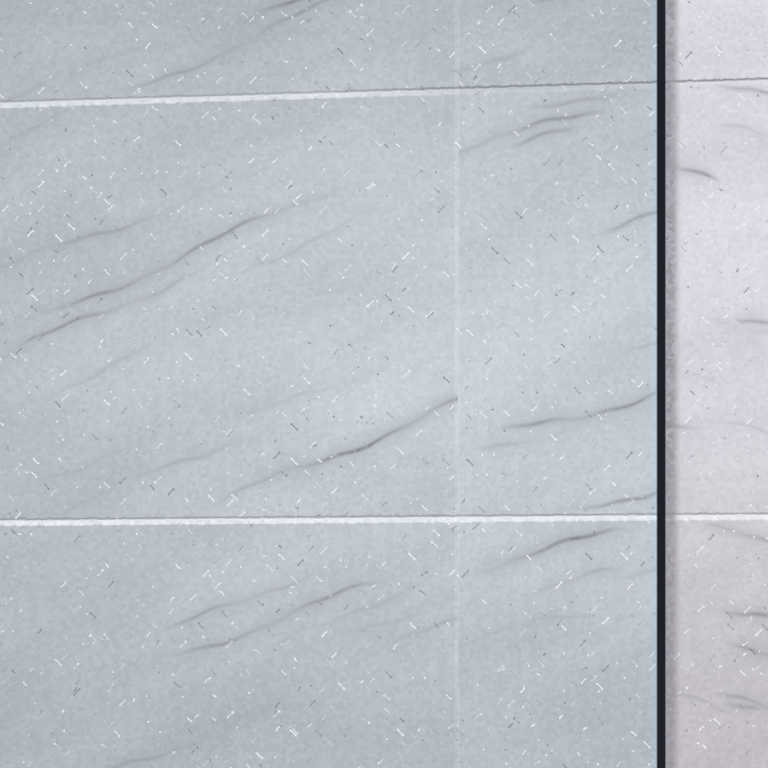
A three.js fragment shader for this texture:

```glsl
// Pale veined stone wall tiles with glints, light level joints and one dark upright groove.
#define ROW_BASE 0.319      // height of the lower joint at the left edge
#define ROW_PITCH 0.544     // spacing of the level joints
#define SEAM_X 0.597        // faint upright seam
#define GROOVE_X 0.861      // dark upright groove
#define GROOVE_HALF 0.0055
#define JOINT_HALF 0.0038
#define VEINS 10
#define VEIN_SLOPE 0.40
#define VEIN_DARK 0.62
#define GLINT_CELLS 78.0
#define GRAIN_CELLS 190.0
#define EDGE 0.0016         // softness of edges

varying vec2 vUv;

const vec3 STONE_SHADE = vec3(0.675, 0.705, 0.720);
const vec3 STONE_LIGHT = vec3(0.785, 0.808, 0.838);
const vec3 PANEL_SHADE = vec3(0.765, 0.750, 0.775);
const vec3 PANEL_LIGHT = vec3(0.860, 0.850, 0.885);
const vec3 VEIN_COLOR = vec3(0.45, 0.46, 0.48);
const vec3 GLINT_COLOR = vec3(0.95, 0.96, 0.98);
const vec3 GROOVE_COLOR = vec3(0.13, 0.13, 0.17);
const vec3 LIP_COLOR = vec3(0.60, 0.585, 0.61);

float hash(vec2 p) {
  return fract(sin(dot(p, vec2(127.1, 311.7))) * 43758.55);
}

// Cellular noise: distance to the nearest point and that point's random id.
vec2 cellular(vec2 p) {
  vec2 cell = floor(p);
  vec2 nearest = vec2(9.0, 0.0);
  for (int j = -1; j <= 1; j++) {
    for (int i = -1; i <= 1; i++) {
      vec2 c = cell + vec2(float(i), float(j));
      vec2 point = c + vec2(hash(c), hash(c + 37.3));
      float d = length(p - point);
      if (d < nearest.x) nearest = vec2(d, hash(c + 71.9));
    }
  }
  return nearest;
}

// Layered sines stretched along the veins, about -1 to 1.
float clouds(vec2 p) {
  float sum = 0.0;
  float gain = 0.5;
  for (int i = 0; i < 5; i++) {
    p += 0.35 * sin(p.yx * 1.3 + float(i) * 2.1);
    sum += gain * sin(p.x + 1.7) * sin(p.y + 0.6);
    p = mat2(1.6, 0.9, -0.9, 1.6) * p;
    gain *= 0.6;
  }
  return sum;
}

float band(float d, float halfWidth) {
  return 1.0 - smoothstep(halfWidth - EDGE, halfWidth + EDGE, abs(d));
}

// Tapered, wavy, broken streaks placed at random inside one tile.
float veins(vec2 p, vec2 tile, float left, float width, float slope) {
  float dark = 0.0;
  for (int i = 0; i < VEINS; i++) {
    vec2 seed = tile * 13.7 + float(i) * vec2(3.1, 7.3);
    vec2 center = vec2(left + width * hash(seed), (tile.y + hash(seed + 5.0)) * ROW_PITCH);
    vec2 d = p - center;
    float reach = width * mix(0.2, 0.6, hash(seed + 9.0));
    float wave = 0.006 * sin(d.x * 24.0 + seed.x) + 0.0015 * sin(d.x * 95.0 + seed.y);
    float off = d.y - slope * mix(0.85, 1.15, hash(seed + 2.0)) * d.x - wave;
    float taper = 1.0 - smoothstep(reach * 0.3, reach, abs(d.x));
    float core = exp(-pow(off / 0.0028, 2.0));
    float halo = 0.22 * exp(-pow(off / 0.013, 2.0));
    float strength = mix(0.15, 1.0, pow(hash(seed + 4.0), 2.0));
    float breaks = 0.6 + 0.4 * sin(d.x * 37.0 + seed.y);
    dark = max(dark, (core * breaks + halo) * taper * strength);
  }
  return dark;
}

void main() {
  vec2 uv = vUv;
  float pitch = ROW_PITCH + 0.022 * uv.x;
  float row = (uv.y - ROW_BASE - 0.008 * uv.x) / pitch;
  float pastSeam = step(SEAM_X, uv.x);
  float pastGroove = step(GROOVE_X, uv.x);
  vec2 tile = vec2(pastSeam + pastGroove, floor(row));

  // Stone body, lit towards the middle
  vec2 fall = (uv - vec2(0.62, 0.54)) * vec2(1.0, 1.55);
  float light = exp(-2.0 * dot(fall, fall));
  float cloud = clouds(vec2(uv.x * 9.0 + uv.y * 3.0, uv.y * 22.0 - uv.x * 8.0) + tile * 4.0);
  vec3 leftStone = mix(STONE_SHADE, STONE_LIGHT, light);
  vec3 rightStone = mix(PANEL_SHADE, PANEL_LIGHT, smoothstep(0.0, 0.65, uv.y));
  vec3 color = mix(leftStone, rightStone, pastGroove);
  color += 0.028 * cloud + 0.012 * (hash(tile + 3.0) - 0.5);

  // Veins
  float left = mix(mix(0.0, SEAM_X, pastSeam), GROOVE_X, pastGroove);
  float width = mix(mix(SEAM_X, GROOVE_X - SEAM_X, pastSeam), 1.0 - GROOVE_X, pastGroove);
  float slope = VEIN_SLOPE * mix(mix(1.0, 0.55, pastSeam), -0.6, pastGroove);
  vec2 grain = cellular(uv * GRAIN_CELLS);
  float vein = veins(vec2(uv.x, row * ROW_PITCH), tile, left, width, slope);
  color = mix(color, VEIN_COLOR, VEIN_DARK * vein * (0.65 + 0.5 * grain.y));

  // Grain, glints and pits
  color += 0.045 * (grain.y - 0.5) * (1.0 - 0.5 * grain.x);
  vec2 speck = cellular(uv * GLINT_CELLS + 0.25 * sin(uv.yx * 410.0));
  float dot1 = 1.0 - smoothstep(0.07, 0.24, speck.x);
  color = mix(color, GLINT_COLOR, 0.8 * dot1 * smoothstep(0.72, 1.0, speck.y));
  color = mix(color, VEIN_COLOR, 0.5 * dot1 * (1.0 - smoothstep(0.0, 0.14, speck.y)));

  // Level joints: a pale chipped line under a thin dark edge
  float joint = (row - floor(row + 0.5)) * pitch + 0.0012 * (grain.y - 0.5);
  float upper = step(0.5, row);
  float pale = mix(0.9, 0.75 - 0.6 * smoothstep(0.4, 0.7, uv.x), upper);
  float edgeDark = mix(0.45, 0.35 + 0.35 * smoothstep(0.4, 0.65, uv.x), upper);
  color = mix(color, GLINT_COLOR, pale * band(joint, JOINT_HALF) * (0.7 + 0.3 * grain.y));
  color = mix(color, VEIN_COLOR, edgeDark * band(joint - JOINT_HALF - 0.001, 0.0012));

  // Upright seam, groove and its worn lip
  color += 0.03 * band(uv.x - SEAM_X + 0.002, 0.003);
  float across = uv.x - GROOVE_X;
  color += vec3(-0.02, 0.01, 0.03) * band(across + 0.010, 0.004);
  float lip = smoothstep(0.004, 0.007, across) * (1.0 - smoothstep(0.013, 0.027, across));
  color = mix(color, LIP_COLOR, lip * (0.6 + 0.4 * grain.y));
  color = mix(color, GROOVE_COLOR, band(across, GROOVE_HALF));

  gl_FragColor = vec4(color, 1.0);
}
```
